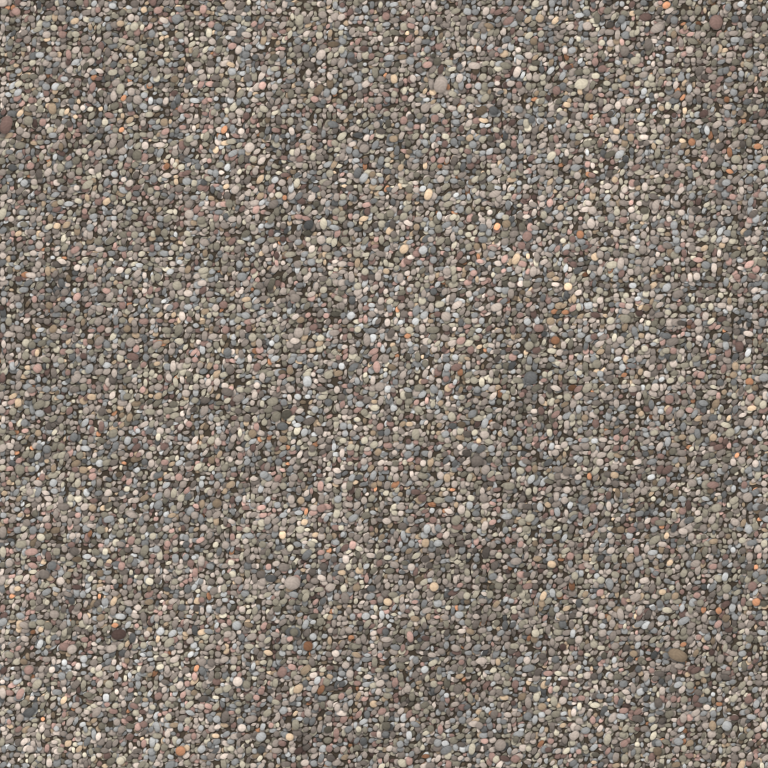
A Shadertoy shader for this texture:

```glsl
// Fine mixed gravel seen from above: four jittered grids of rounded pebbles,
// painted from small grains to rare large stones over dark gaps.
// Each pebble is a rotated superellipse with its own tone, tint and soft shadow.

const vec3  GAP_COLOR   = vec3(0.30, 0.265, 0.225);
const vec3  WARM_GREY   = vec3(1.08, 1.00, 0.935);
const vec3  BLUE_GREY   = vec3(1.00, 1.00, 0.99);
const vec3  OLIVE_GREY  = vec3(1.06, 1.01, 0.90);
const vec3  RED_BROWN   = vec3(1.02, 0.84, 0.78);
const vec3  OCHRE       = vec3(1.15, 1.01, 0.85);
const vec3  RUST        = vec3(1.18, 0.86, 0.66);
const float TONE_DARK   = 0.32;
const float TONE_LIGHT  = 0.91;
const float EDGE_SOFT   = 0.0013;  // edge blur in canvas units
const float LEAN        = 0.70;    // mean direction of the long axes, radians
const float LEAN_SPREAD = 2.20;
const float RIM_DARK    = 0.15;
const float TOP_LIGHT   = 0.12;
const float SHADOW      = 0.27;
const float DRIFT       = 0.085;   // strength of the broad light and dark drifts
const vec2  LIGHT_DIR   = vec2(-0.35, 0.94);

vec3 hash3(vec2 p, float seed) {
    vec3 q = fract(p.xyx * vec3(0.1031, 0.1030, 0.0973) + seed * 0.137);
    q += dot(q, q.yxz + 33.33);
    return fract((q.xxy + q.yzz) * q.zyx);
}

// Broad drifts and smaller clumps of lighter and darker gravel, about -1 to 1
float drift(vec2 p) {
    float s = sin(p.x * 5.0 + 2.0 * sin(p.y * 4.0 + 1.0));
    s += sin(p.y * 9.0 - p.x * 4.0 + 1.5 * sin(p.x * 7.0));
    s += 0.9 * sin(p.x * 23.0 + p.y * 17.0 + 2.0 * sin(p.y * 19.0));
    s += 0.9 * sin(p.y * 47.0 - p.x * 38.0 + 2.5 * sin(p.x * 41.0 + p.y * 12.0));
    return s / 2.8;
}

// Faint mottling on the stone faces
float mottle(vec2 p) {
    return sin(p.x * 610.0 + 2.0 * sin(p.y * 470.0))
         * sin(p.y * 730.0 + 2.0 * sin(p.x * 390.0));
}

vec3 stoneColor(vec3 h) {
    float tone = mix(TONE_DARK, TONE_LIGHT, 0.5 * (h.x + h.y));
    vec3 tint = WARM_GREY;
    if (h.z < 0.60) tint = OLIVE_GREY;
    if (h.z < 0.36) tint = BLUE_GREY;
    if (h.z < 0.16) tint = OCHRE;
    if (h.z < 0.10) tint = RED_BROWN;
    if (h.z < 0.008) tint = RUST;
    return tone * tint;
}

// Paints one grid of pebbles over the ground; radius is in cell units
vec3 paintPebbles(vec3 ground, vec2 uv, float cells, float density,
                  float radius, float seed) {
    vec2 p = uv * cells;
    vec2 home = floor(p);
    float soft = max(EDGE_SOFT, 0.6 / iResolution.y) * cells;

    // Raster order keeps the overlaps the same in every cell
    for (int y = -1; y <= 1; y++)
    for (int x = -1; x <= 1; x++) {
        vec2 cell = home + vec2(x, y);
        vec3 place = hash3(cell, seed);
        vec3 shape = hash3(cell, seed + 2.3);
        if (place.z > density) continue;

        // Rotated, stretched and slightly squared outline
        vec2 offset = p - cell - 0.5 - 0.65 * (place.xy - 0.5);
        float angle = LEAN + LEAN_SPREAD * (shape.x - 0.5);
        float c = cos(angle), s = sin(angle);
        vec2 local = mat2(c, -s, s, c) * offset;
        float size = radius * mix(0.72, 1.22, shape.y);
        float stretch = mix(1.0, 1.38, shape.z);
        vec2 q = abs(local / (size * vec2(stretch, 1.0 / stretch)));
        float power = mix(1.6, 2.6, fract(shape.x * 7.0 + shape.z));
        float r = pow(pow(q.x, power) + pow(q.y, power), 1.0 / power);
        float dist = (r - 1.0) * size;

        // Shadow falls away from the light
        float lit = dot(offset, LIGHT_DIR) / size;
        float fall = 1.0 - smoothstep(0.0, 0.32 * radius + soft, dist);
        ground *= 1.0 - SHADOW * fall * clamp(0.65 - 0.4 * lit, 0.0, 1.0);

        // Domed face, brighter towards the light
        float shade = 1.0 + TOP_LIGHT * clamp(lit, -1.2, 1.2);
        shade *= 1.0 - RIM_DARK * min(r * r * r * r, 1.0);
        shade *= 1.0 + 0.04 * mottle(uv);
        vec3 stone = stoneColor(hash3(cell, seed + 4.9)) * shade;
        ground = mix(ground, stone, 1.0 - smoothstep(-soft, soft, dist));
    }
    return ground;
}

void mainImage(out vec4 fragColor, in vec2 fragCoord) {
    vec2 uv = fragCoord / iResolution.y;

    // Small grains first, then ordinary pebbles, then scattered big stones
    vec3 color = GAP_COLOR;
    color = paintPebbles(color, uv, 150.0, 0.97, 0.54, 1.0);
    color = paintPebbles(color, uv, 104.0, 0.72, 0.45, 11.0);
    color = paintPebbles(color, uv, 66.0, 0.14, 0.35, 23.0);
    color = paintPebbles(color, uv, 22.0, 0.018, 0.19, 37.0);

    color *= 1.0 + DRIFT * drift(uv);
    fragColor = vec4(clamp(color, 0.0, 1.0), 1.0);
}
```
